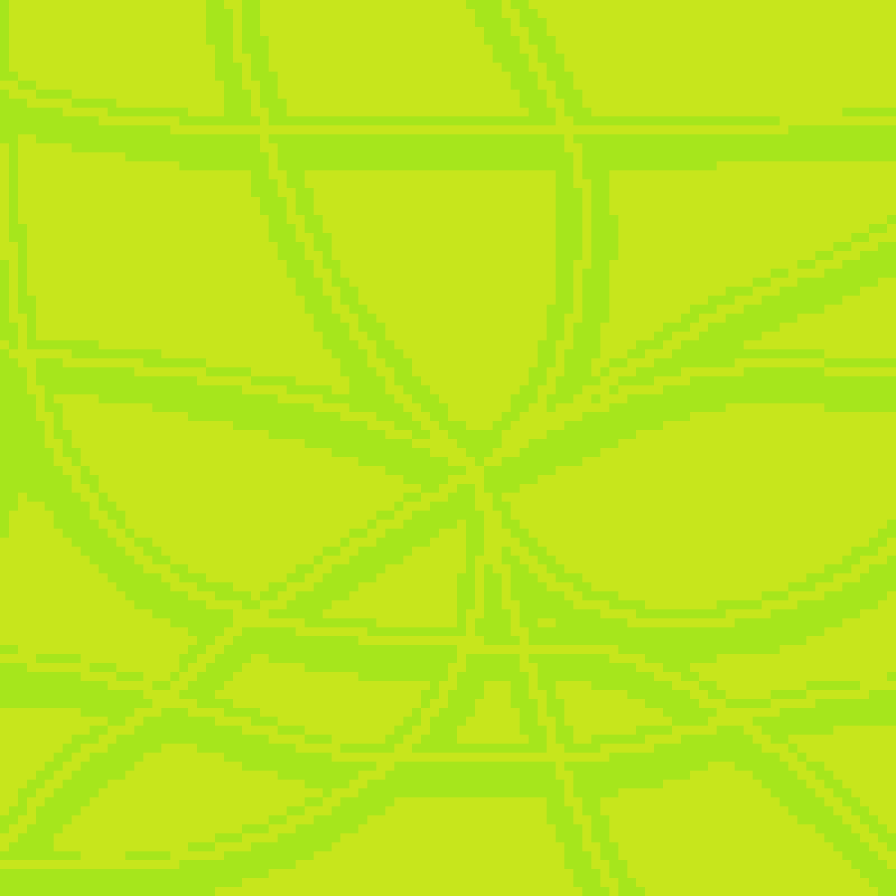
A Shadertoy shader for this background:

```glsl
// Blocky lime map of curving green roads with yellow centre lines that meet at a hub

float hash(float n) {
    return fract(sin(n * 12.9898) * 43758.5453);
}

float noise(float x) {
    float i = floor(x), f = fract(x);
    return mix(hash(i), hash(i + 1.0), f * f * (3.0 - 2.0 * f));
}

// Height of each road that crosses the canvas from left to right
float crossing(int id, float x) {
    if (id == 0) return 0.848 + 0.057 * exp(-8.0 * x) + 0.018 * x * x * x;
    if (id == 1) return 0.152 + 0.11 * smoothstep(0.45, 0.0, x) + 0.08 * smoothstep(0.6, 1.0, x);
    return 0.275 + 0.37 * exp(-8.0 * x) + 0.2 * exp(-60.0 * x)
         - 1.3 * pow(max(x - 0.65, 0.0), 1.6);
}

// Adds one road: x gathers the verge, y the centre line.
// The verge is wider on the side that faces down.
void addRoad(inout vec2 cover, float dist, vec2 normal, float along, float seed) {
    float facingUp = normal.y * sign(dist);
    float verge = 0.030 - 0.014 * facingUp
                + 0.009 * (noise(along * 7.0 + seed * 17.0 + step(0.0, dist) * 50.0) - 0.5);
    float centre = 0.005 * (abs(normal.x) + abs(normal.y));
    cover = max(cover, step(abs(dist), vec2(verge, centre)));
}

vec3 mapColor(vec2 uv) {
    vec2 p = (floor(uv * 100.0) + 0.5) / 100.0;
    vec2 cover = vec2(0.0);

    // Arms leaving the hub: start bearing and turn per unit of radius
    vec2 arms[9] = vec2[9](
        vec2(0.66, -0.28), vec2(0.61, -0.78), vec2(0.70, 1.55),
        vec2(2.40, -0.60), vec2(2.65, 0.47), vec2(-2.60, 0.16),
        vec2(-1.31, -1.66), vec2(-1.34, 0.17), vec2(-1.33, 2.45));
    vec2 q = p - vec2(0.532, 0.474);
    float r = max(length(q), 0.0001);
    vec2 radial = q / r;
    vec2 tangent = vec2(-radial.y, radial.x);
    float bearing = atan(q.y, q.x);
    for (int i = 0; i < 9; i++) {
        float seed = float(i);
        float wobble = 0.04 * (noise(r * 9.0 + seed * 13.0) - 0.5);
        float turn = bearing - arms[i].x - arms[i].y * r - wobble;
        if (cos(turn) < 0.0) continue;
        float bend = arms[i].y * r;
        float scale = inversesqrt(1.0 + bend * bend);
        addRoad(cover, r * sin(turn) * scale, (tangent - bend * radial) * scale, r, seed);
    }

    // Roads crossing the whole canvas
    for (int i = 0; i < 3; i++) {
        float y = crossing(i, p.x);
        float slope = (crossing(i, p.x + 0.005) - crossing(i, p.x - 0.005)) / 0.01;
        float scale = inversesqrt(1.0 + slope * slope);
        addRoad(cover, (p.y - y) * scale, vec2(-slope, 1.0) * scale, p.x, float(i) + 20.0);
    }

    vec3 lime = vec3(0.78, 0.90, 0.11);
    vec3 green = vec3(0.65, 0.90, 0.11);
    return mix(lime, green, cover.x * (1.0 - cover.y));
}

void mainImage(out vec4 fragColor, in vec2 fragCoord) {
    // Average nine samples to smooth the block edges
    vec3 sum = vec3(0.0);
    for (int i = 0; i < 9; i++) {
        vec2 offset = (vec2(i % 3, i / 3) - 1.0) / 3.0;
        sum += mapColor((fragCoord + offset) / iResolution.y);
    }
    fragColor = vec4(sum / 9.0, 1.0);
}
```
